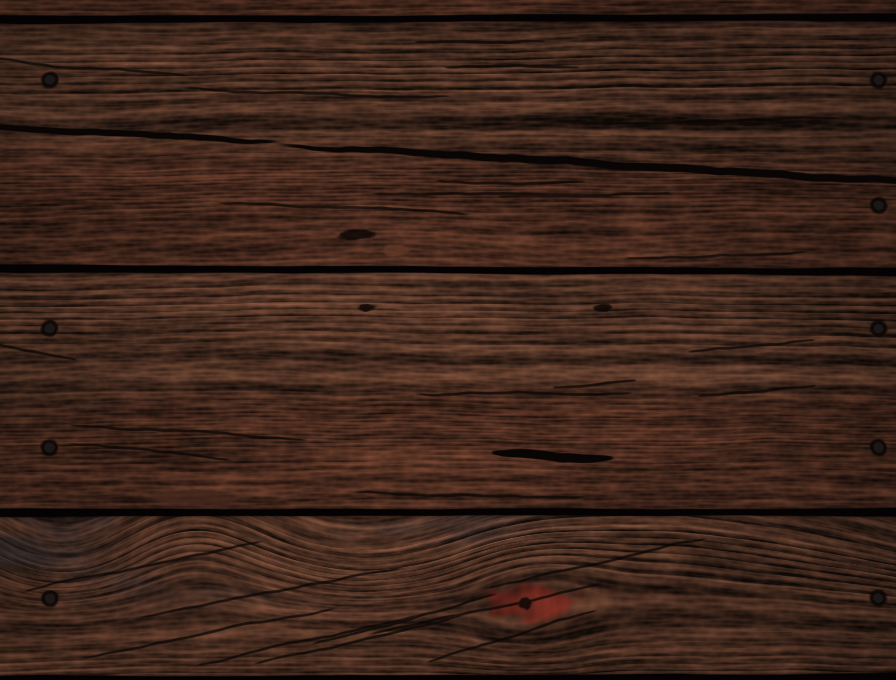
Write a WebGL 2 fragment shader that draws this texture.

```glsl
#version 300 es
precision highp float;
// Weathered dark timber: horizontal boards with shadow gaps, growth rings, splits and nails.
// Rings are a sawtooth of the height bent by layered sines; stretched cellular noise
// gives the fibres. One tone value is mapped from shadow to pale wood at the end.
uniform vec2 u_resolution;
out vec4 fragColor;

const vec3 SHADOW = vec3(0.06, 0.035, 0.025);
const vec3 PALE = vec3(0.49, 0.31, 0.225);
const vec3 RUST = vec3(0.42, 0.13, 0.10);
const vec3 SLATE = vec3(0.17, 0.16, 0.18);
const vec3 IRON = vec3(0.11, 0.09, 0.09);
const vec2 KNOT = vec2(0.772, 0.113);
const float GAPS[4] = float[](0.002, 0.247, 0.603, 0.9725);
const float NAIL_ROWS[5] = float[](0.12, 0.342, 0.517, 0.698, 0.882);

vec2 hash2(vec2 p) {
  vec3 q = fract(p.xyx * vec3(0.1031, 0.1030, 0.0973));
  q += dot(q, q.yzx + 33.33);
  return fract((q.xx + q.yz) * q.zy);
}

// Cellular noise: distance to the nearest scattered point
float cells(vec2 p) {
  vec2 cell = floor(p), f = p - cell;
  float nearest = 2.0;
  for (int j = -1; j <= 1; j++)
    for (int i = -1; i <= 1; i++) {
      vec2 o = vec2(i, j);
      vec2 d = o + hash2(cell + o) - f;
      nearest = min(nearest, dot(d, d));
    }
  return sqrt(nearest);
}

// Layered sines, roughly -1 to 1
float waves(vec2 p, float seed) {
  float sum = 0.0, amp = 0.5;
  for (int i = 0; i < 4; i++) {
    sum += amp * sin(p.x + 1.7 * sin(p.y + seed) + seed * 2.3);
    p = mat2(0.8, 0.6, -0.6, 0.8) * p * 1.9;
    amp *= 0.55;
  }
  return sum;
}

// Growth rings: slow rise to pale, quick fall to dark, each of its own depth
float rings(float r, float seed) {
  float f = fract(r);
  float light = smoothstep(0.0, 0.65, f) - smoothstep(0.85, 1.0, f);
  float depth = mix(0.45, 1.25, hash2(vec2(floor(r + 0.25), seed)).x);
  return (light - 0.62) * depth;
}

// Tapered, wobbling split running from a to b
float crack(vec2 p, vec2 a, vec2 b, float width, float soft) {
  float t = (p.x - a.x) / (b.x - a.x);
  float taper = max(0.0, 1.0 - pow(abs(2.0 * t - 1.0), 4.0));
  float off = abs(p.y - mix(a.y, b.y, t) - 0.003 * waves(p.xx * 14.0, a.y * 40.0));
  return (1.0 - smoothstep(width * taper, width * taper + soft, off)) * smoothstep(0.0, 0.3, taper);
}

// Ragged ellipse
float blob(vec2 p, vec2 centre, vec2 size) {
  float d = length((p - centre) / size) + 0.3 * waves(p * 90.0, 1.0);
  return 1.0 - smoothstep(0.65, 1.1, d);
}

void main() {
  vec2 p = gl_FragCoord.xy / u_resolution.y;
  float soft = max(0.0025, 1.0 / u_resolution.y);

  // Boards: which one, its extent, and the distance to the nearest gap
  float board = 0.0, low = -0.24, high = 1.34, edge = 1.0;
  for (int i = 0; i < 4; i++) {
    float line = GAPS[i] + 0.004 * (p.x - 0.66) * sin(float(i) * 2.0 + 1.0)
               + 0.0012 * waves(p.xx * 7.0, float(i));
    float d = p.y - line;
    if (d > 0.0) { board += 1.0; low = line; }
    else high = min(high, line);
    if (abs(d) < abs(edge)) edge = d;
  }
  float v = (p.y - low) / (high - low);
  float seed = board * 5.3 + 1.0;
  float figured = board == 1.0 ? 1.0 : 0.0;

  // Grain direction: gentle waves, plus arches and a knot in the figured board
  vec2 k = p - KNOT;
  float bend = 0.008 * waves(p * vec2(3.0, 6.0), seed);
  bend += figured * 0.034 * smoothstep(0.04, 0.22, p.y) * sin(p.x * 11.0 + 2.0 * sin(p.x * 3.0));
  bend -= figured * 0.8 * k.y * exp(-dot(k * vec2(9.0, 14.0), k * vec2(9.0, 14.0)));
  vec2 grain = vec2(p.x + seed * 3.0, p.y + bend);

  // Tone: bold rings in the upper part of a board, fine ones below
  float bold = max(figured * 0.85, smoothstep(0.38, 0.58, v + 0.08 * waves(p * vec2(2.0, 9.0), seed)));
  float r = grain.y * (62.0 + 6.0 * sin(seed)) + 1.1 * sin(grain.y * 37.0 + seed);
  float patches = 0.75 + 0.35 * waves(p * vec2(2.5, 14.0), seed + 4.0);
  float tone = 0.51 + 0.5 * bold * patches * rings(r, board);
  tone += 0.17 * (1.0 - 0.5 * bold) * rings(r * 2.1, board + 9.0);
  tone += 0.42 * (cells(grain * vec2(17.0, 165.0)) - 0.48);
  tone += 0.30 * (cells(grain * vec2(2.6, 46.0)) - 0.48);
  tone += 0.16 * (cells(grain * vec2(70.0, 110.0)) - 0.48);
  tone += 0.09 * waves(p * vec2(4.0, 9.0), seed + 2.0) - 0.05 * (1.0 - bold);

  // Worn pale rims along the gaps
  tone += 0.16 * exp(-abs(edge) * 75.0) * (0.7 + 0.6 * waves(p.xx * 11.0, seed));

  // Splits: a long stepped one, an open slit, then scattered hairlines
  float split = crack(p, vec2(-0.1, 0.815), vec2(0.415, 0.791), 0.0035, soft);
  split = max(split, crack(p, vec2(0.395, 0.788), vec2(1.5, 0.722), 0.0045, soft));
  split = max(split, crack(p, vec2(0.72, 0.333), vec2(0.905, 0.326), 0.0055, soft));
  for (int i = 0; i < 18; i++) {
    vec2 h = hash2(vec2(float(i) * 3.7, 8.0));
    vec2 a = vec2(h.x * 1.2 - 0.1, 0.27 + 0.67 * fract(float(i) * 0.618 + 0.2 * h.y));
    vec2 b = a + vec2(0.12 + 0.3 * h.y, 0.05 * (h.x - 0.6));
    split = max(split, 0.75 * crack(p, a, b, 0.0008, soft));
  }
  for (int i = 0; i < 9; i++) {
    vec2 h = hash2(vec2(float(i), 21.0));
    vec2 a = vec2(0.03 + 0.085 * float(i), 0.02 + 0.12 * h.x);
    split = max(split, 0.75 * figured * crack(p, a, a + vec2(0.2 + 0.2 * h.y, 0.075), 0.0008, soft));
  }

  // Chips and small knots
  float chip = blob(p, vec2(0.585, 0.632), vec2(0.022, 0.009));
  float scar = blob(p, vec2(0.29, 0.268), vec2(0.075, 0.013));
  float pits = max(blob(p, vec2(0.525, 0.655), vec2(0.034, 0.008)), blob(p, KNOT, vec2(0.012)));
  for (int i = 0; i < 2; i++)
    pits = max(pits, blob(p, vec2(0.541 + 0.347 * float(i), 0.548), vec2(0.014, 0.007)));
  tone = mix(tone, 0.72, 0.6 * chip);
  tone = mix(tone, 0.42, 0.65 * scar);

  // Colour, stains and soft light from the middle
  vec3 color = mix(SHADOW, PALE, clamp(tone, 0.0, 1.15));
  color *= mix(vec3(1.02, 0.94, 0.92), vec3(1.0), bold);
  float stain = smoothstep(0.0, 0.7, waves(p * vec2(7.0, 22.0), 3.0)) * smoothstep(0.09, 0.19, p.y);
  color = mix(color, SLATE * (0.5 + tone), 0.6 * figured * stain * (1.0 - smoothstep(0.5, 0.9, p.x)));
  color = mix(color, RUST * (0.4 + tone), 0.75 * blob(p, KNOT + vec2(0.012, 0.0), vec2(0.075, 0.028)));
  vec2 away = p - vec2(0.58, 0.42);
  color *= 1.09 - 0.38 * dot(away, away);
  color = mix(color, SHADOW * 0.6, max(split, 0.85 * pits));

  // Nails: iron heads in dark sockets, in two columns
  for (int i = 0; i < 10; i++) {
    if (i == 6) continue;
    vec2 c = vec2(i % 2 == 0 ? 0.073 : 1.292, NAIL_ROWS[i / 2]);
    float d = length(p - c) + 0.0012 * waves(p * 120.0, float(i));
    color = mix(color, SHADOW * 0.6, 0.9 * (1.0 - smoothstep(0.010, 0.010 + 2.0 * soft, d)));
    color = mix(color, IRON, 1.0 - smoothstep(0.006, 0.006 + soft, d));
  }

  // Gaps between boards, with a soft shadow
  float halfGap = 0.0042 + 0.001 * waves(p.xx * 5.0, 6.0);
  color *= 1.0 - 0.45 * exp(-max(abs(edge) - halfGap, 0.0) * 260.0);
  color = mix(SHADOW * 0.25, color, smoothstep(halfGap, halfGap + soft, abs(edge)));
  fragColor = vec4(color, 1.0);
}
```
